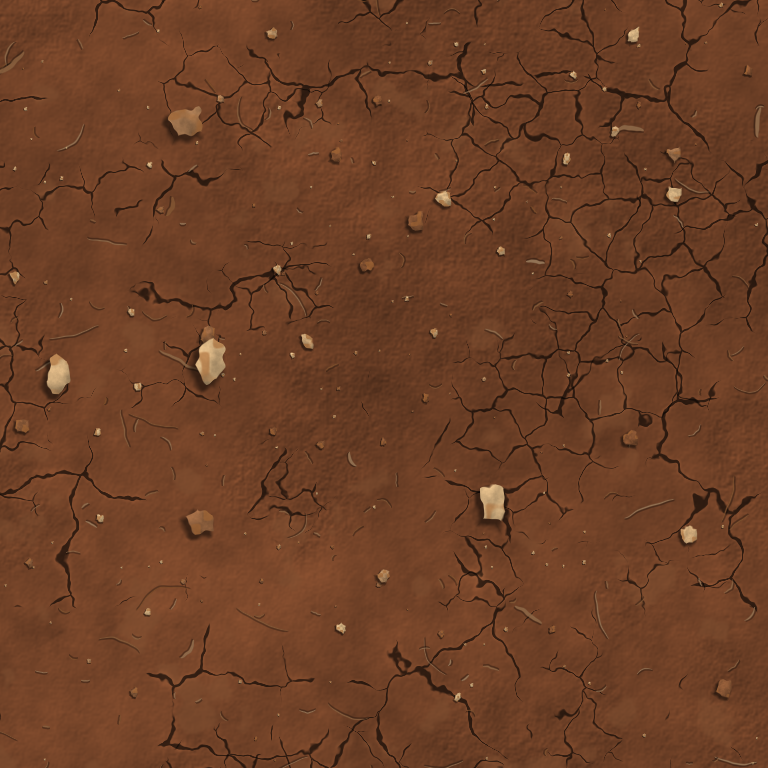
Reproduce this texture procedurally as a Shadertoy shader.

```glsl
// Dry red-brown soil seen from above: patchy earth with crumbly relief,
// broken cracks along warped Voronoi borders, and scattered pebbles,
// straws and rootlets placed by hashed grid cells.

float hash(vec2 p) {
    return fract(sin(dot(p, vec2(127.1, 311.7))) * 43758.5453);
}

vec2 hash2(vec2 p) {
    return vec2(hash(p), hash(p + 37.3));
}

float noise(vec2 p) {
    vec2 i = floor(p), f = fract(p);
    f = f * f * (3.0 - 2.0 * f);
    return mix(mix(hash(i), hash(i + vec2(1, 0)), f.x),
               mix(hash(i + vec2(0, 1)), hash(i + vec2(1, 1)), f.x), f.y);
}

float fbm(vec2 p) {
    float sum = 0.0, amp = 0.533;
    for (int i = 0; i < 4; i++) {
        sum += amp * noise(p);
        p = mat2(1.6, 1.2, -1.2, 1.6) * p + 11.7;
        amp *= 0.5;
    }
    return sum;
}

mat2 rotation(float a) {
    return mat2(cos(a), -sin(a), sin(a), cos(a));
}

// Height of the fine grit
float grit(vec2 p) {
    vec2 q = rotation(0.6) * p;
    return 0.55 * noise(q * 150.0) + 0.45 * noise(p * 290.0 + 5.0);
}

// Distance to the nearest Voronoi border, in cell units
float cellBorder(vec2 p) {
    vec2 id = floor(p), nearest = vec2(9.0);
    for (int y = -1; y <= 1; y++)
    for (int x = -1; x <= 1; x++) {
        vec2 c = id + vec2(x, y);
        vec2 r = c + hash2(c) - p;
        if (dot(r, r) < dot(nearest, nearest)) nearest = r;
    }
    float d = 9.0;
    for (int y = -2; y <= 2; y++)
    for (int x = -2; x <= 2; x++) {
        vec2 c = id + vec2(x, y);
        vec2 r = c + hash2(c) - p, side = r - nearest;
        if (dot(side, side) > 1e-4) d = min(d, dot(0.5 * (r + nearest), normalize(side)));
    }
    return d;
}

// Cracks that open and fade along the borders
void addCracks(inout vec3 col, vec2 p, float cells, float width, float px) {
    vec2 warp = vec2(fbm(p * 22.0), fbm(p * 22.0 + 40.0)) - 0.5;
    float d = cellBorder((p + 0.05 * warp) * cells) / cells;
    float open = smoothstep(0.57, 0.8, noise(p * 8.0 + cells) + 0.35 * (noise(p * 45.0) - 0.5));
    float w = width * open * (0.5 + noise(p * 80.0));
    col *= 1.0 + 0.1 * open * (1.0 - smoothstep(w, w + 0.007, d));
    col *= 1.0 - 0.62 * smoothstep(0.0, 0.3, open) * (1.0 - smoothstep(w - px, w + px, d));
}

// Irregular convex pebble outline
float pebble(vec2 q, float r, vec2 seed) {
    float d = -r;
    for (float i = 0.0; i < 7.0; i++) {
        float a = (i + 0.6 * hash(seed + i)) * 0.898;
        d = max(d, dot(q, vec2(cos(a), sin(a))) - r * (0.55 + 0.5 * hash(seed - i * 3.1)));
    }
    return d + 0.25 * r * (noise(q / r * 2.5 + seed) - 0.5);
}

void addPebbles(inout vec3 col, vec2 p, float cells, float share, float minR, float maxR, float px) {
    for (int y = -1; y <= 1; y++)
    for (int x = -1; x <= 1; x++) {
        vec2 id = floor(p * cells) + vec2(x, y), seed = id + cells * 1.7;
        if (hash(seed) > share) continue;
        vec2 q = p - (id + 0.2 + 0.6 * hash2(seed + 4.0)) / cells;
        float r = mix(minR, maxR, pow(hash(seed + 8.0), 2.0));
        float shadow = pebble(q + r * vec2(0.2, 0.25), r, seed);
        col *= 1.0 - 0.5 * (1.0 - smoothstep(-0.1 * r, 0.3 * r, shadow));
        float d = pebble(q, r, seed), pale = hash(seed + 15.0);
        vec3 stone = mix(vec3(0.53, 0.33, 0.2), vec3(0.84, 0.7, 0.51), smoothstep(0.15, 0.65, pale));
        stone *= 0.92 + 0.18 * dot(q, vec2(-0.5, 0.8)) / r + 0.5 * (fbm(q / r * 2.0 + seed) - 0.5);
        stone = mix(stone, vec3(0.64, 0.4, 0.2), 0.6 * smoothstep(0.55, 0.75, noise(q / r * 1.8 - seed)));
        col = mix(col, stone, 1.0 - smoothstep(-px, px, d));
    }
}

// Thin bent fibres with tapered ends
void addFibres(inout vec3 col, vec2 p, float cells, float share, float reach, float width, float px) {
    for (int y = -1; y <= 1; y++)
    for (int x = -1; x <= 1; x++) {
        vec2 id = floor(p * cells) + vec2(x, y), seed = id + cells * 2.3;
        if (hash(seed) > share) continue;
        vec2 q = rotation(6.283 * hash(seed + 2.0)) * (p - (id + hash2(seed + 5.0)) / cells);
        float len = reach * mix(0.35, 1.0, hash(seed + 7.0)), t = q.x / len;
        q.y += len * ((hash(seed + 9.0) - 0.5) * t * t + 0.12 * (noise(vec2(t * 2.5, seed.x)) - 0.5));
        float w = width * mix(0.4, 1.0, hash(seed + 12.0)) * sqrt(max(0.0, 1.0 - t * t));
        float inside = 1.0 - smoothstep(0.9, 1.0, abs(t));
        vec3 tint = mix(vec3(0.52, 0.32, 0.17), vec3(0.65, 0.53, 0.4), hash(seed + 14.0));
        col *= 1.0 - 0.3 * inside * (1.0 - smoothstep(w, w + 0.002, abs(q.y + 0.0012)));
        col = mix(col, tint, 0.8 * inside * (1.0 - smoothstep(w - px, w + px, abs(q.y))));
    }
}

void mainImage(out vec4 fragColor, in vec2 fragCoord) {
    vec2 p = fragCoord / iResolution.y;
    float px = 0.8 / iResolution.y;

    // Earth: broad patches, flattened clods and lit grit
    float rough = smoothstep(0.42, 0.64, fbm(p * 5.0 + 3.0));
    float relief = grit(p) - grit(p + vec2(-0.0018, 0.0022));
    vec3 col = vec3(0.43, 0.25, 0.15) * (1.0 + 0.3 * (fbm(p * 4.0 + 20.0) - 0.5) - 0.05 * (rough - 0.5));
    col *= 1.0 + 0.28 * (fbm(p * 28.0) - 0.5) + mix(0.14, 0.36, rough) * relief;
    float clod = smoothstep(0.66, 0.76, fbm(p * 16.0 + 60.0));
    col = mix(col, vec3(0.5, 0.31, 0.19), 0.5 * clod);

    addCracks(col, p, 8.0, 0.0022, px);
    addCracks(col, p + 3.0, 17.0, 0.0014, px);

    // Debris, from rootlets and grains up to stones
    addFibres(col, p, 9.0, 0.4, 0.04, 0.0011, px);
    addFibres(col, p, 24.0, 0.25, 0.012, 0.0012, px);
    addFibres(col, p, 6.0, 0.2, 0.032, 0.0032, px);
    addPebbles(col, p, 40.0, 0.07, 0.0015, 0.004, px);
    addPebbles(col, p, 13.0, 0.17, 0.005, 0.012, px);
    addPebbles(col, p, 5.0, 0.26, 0.012, 0.028, px);
    fragColor = vec4(col, 1.0);
}
```
